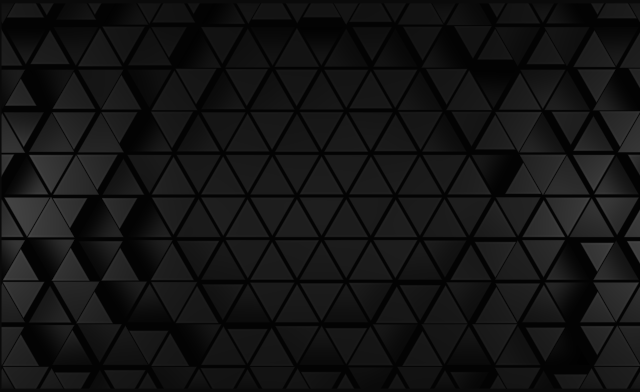
Give the GLSL for this pattern, as a WebGL 2 fragment shader.

```glsl
#version 300 es
precision highp float;
// Dark wall of triangular prisms pushed out to uneven heights.
// Three skewed axes give each cell its id; side walls and soft shadows
// come from height steps between neighbours, seen from the centre.
uniform vec2 u_resolution;
out vec4 fragColor;

const float ROW = 0.1087;             // row height, in canvas heights
const float SIDE = ROW * 1.1547;      // triangle side
const vec2 ORIGIN = vec2(0.004 + 0.5 * SIDE, 0.0);
const float GAP = 0.036;              // half joint width, in rows
const vec3 JOINT = vec3(0.012);
const vec3 FRAME = vec3(0.04);

vec2 axisNormal(int i) {
    return i == 0 ? vec2(0.0, 1.0)
                  : vec2(i == 1 ? 0.866025 : -0.866025, -0.5);
}

float hash(vec3 p) {
    p = fract(p * vec3(0.1031, 0.1030, 0.0973));
    p += dot(p, p.yzx + 33.33);
    return fract((p.x + p.y) * p.z);
}

// +1 for a triangle pointing up, -1 for one pointing down
float facing(vec3 id) {
    return id.x + id.y + id.z > -1.5 ? 1.0 : -1.0;
}

vec2 cellCentre(vec3 id) {
    vec3 u = id + 0.5 - facing(id) / 6.0;
    return ORIGIN + ROW * vec2((u.y - u.z) * 0.57735, u.x);
}

// Prisms lie almost level in the middle and scatter outwards
float prismHeight(vec3 id) {
    float spread = smoothstep(0.12, 0.6, length(cellCentre(id) * vec2(1.0, 0.8)));
    float h = hash(id + 57.0);
    return h * h * (0.15 + 0.85 * spread);
}

// Light grazes in from both sides and fades to the top and bottom
float lightField(vec2 p) {
    float sides = smoothstep(0.3, 0.85, abs(p.x));
    float band = exp(-pow((p.y + 0.04) / 0.3, 2.0));
    float middle = mix(0.068, 0.112, exp(-pow((p.y + 0.06) / 0.32, 2.0)));
    return middle + sides * (0.02 + 0.115 * band);
}

vec3 prismWall(vec2 p, float aa) {
    vec2 q = (p - ORIGIN) / ROW;
    vec3 u = vec3(dot(q, axisNormal(0)), dot(q, axisNormal(1)), dot(q, axisNormal(2)));
    vec3 id = floor(u);
    float dir = facing(id);
    vec3 edge = dir > 0.0 ? u - id : 1.0 - (u - id);
    float height = prismHeight(id);
    vec2 centre = cellCentre(id);

    float face = 1.0;
    float shade = 1.0;
    float rim = 0.0;
    for (int i = 0; i < 3; i++) {
        vec3 stepId = vec3(i == 0, i == 1, i == 2);
        float rise = height - prismHeight(id - dir * stepId);
        float outward = dot(-dir * axisNormal(i), centre);
        // Wall towards the centre widens; the far side covers its joint
        float wall = 0.55 * max(rise, 0.0) * max(-outward, 0.0);
        float cover = clamp(rise * outward * 6.0, 0.0, 0.75);
        float width = GAP * (1.0 - cover) + min(wall, 0.2);
        face *= smoothstep(width - aa, width + aa, edge[i]);
        rim += smoothstep(0.035, 0.0, abs(edge[i] - width - 0.03)) * step(0.0, rise);
        // Taller neighbour on the outer side casts a soft shadow
        float drop = max(-rise, 0.0) * smoothstep(-0.1, 0.5, outward);
        shade *= 1.0 - min(1.6 * drop, 0.9) * (1.0 - smoothstep(0.0, 0.85, edge[i]));
    }

    // Slight tilt and tone differences between the faces
    float tone = 0.94 + 0.12 * hash(id + 91.0);
    float tilt = 1.0 + 1.6 * dot(p - centre, sign(centre) * vec2(1.0, 0.3)) * abs(centre.x);
    float level = lightField(p) * tone * tilt * shade * (1.0 + 0.08 * rim);
    return mix(JOINT, vec3(level), face);
}

void main() {
    vec2 p = (gl_FragCoord.xy - 0.5 * u_resolution) / u_resolution.y;
    float pixel = 1.0 / u_resolution.y;
    vec3 colour = prismWall(p, 0.8 * pixel / ROW);

    // Thin border on the left, top and bottom
    float left = p.x + 0.5 * u_resolution.x / u_resolution.y - 0.004;
    float inside = min(left, 0.4915 - abs(p.y));
    colour = mix(FRAME, colour, smoothstep(-pixel, pixel, inside));
    fragColor = vec4(colour, 1.0);
}
```
